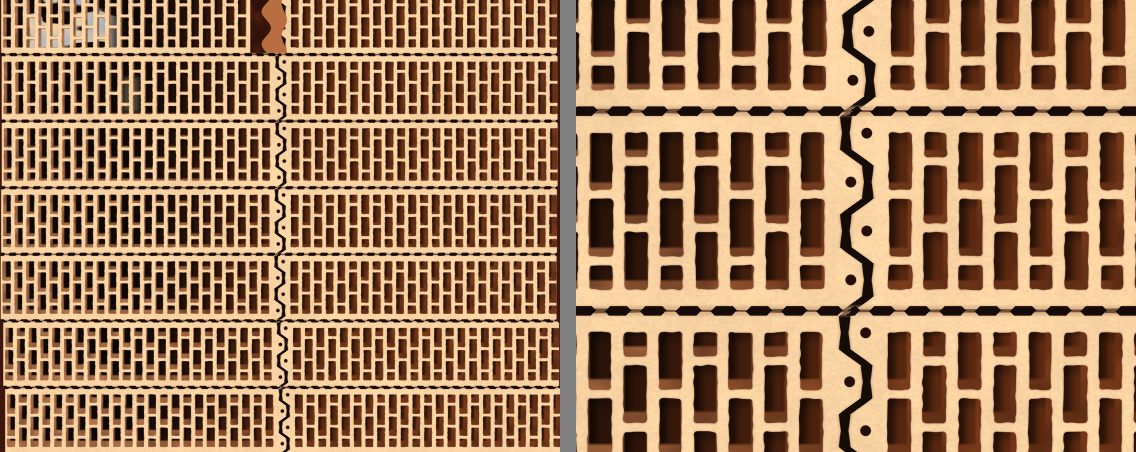
Left: the whole. Right: its middle third, enlarged.
Reproduce this pattern procedurally as a WebGL 1 fragment shader.

```glsl
precision highp float;
// Two stacks of hollow clay bricks seen end-on, in sunlight. Each brick is a
// grid of slots in staggered columns; the slot depth is shaded from an eye point,
// and a toothed seam and notched bed joints separate the bricks.

uniform vec2 u_resolution;

#define ROWS_VISIBLE 6.79
#define ROW_OFFSET 0.18
#define COLUMNS 23.0
#define PITCH 0.1765
#define SLOT_HALF_WIDTH 0.058
#define SLOT_SPAN 0.786
#define WEB 0.044
#define SEAM_X 4.214
#define EYE vec2(3.2, 0.8)
#define DEPTH 0.016
#define FACE vec3(0.98, 0.83, 0.64)
#define BROWN vec3(0.36, 0.16, 0.06)

const vec3 TAN = vec3(0.80, 0.64, 0.49);
const vec3 UMBER = vec3(0.24, 0.09, 0.05);
const vec3 BLACK = vec3(0.06, 0.03, 0.02);

float hash(vec2 p) {
  return fract(sin(dot(p, vec2(127.1, 311.7))) * 43758.545);
}

float noise(vec2 p) {
  vec2 i = floor(p), f = fract(p);
  f = f * f * (3.0 - 2.0 * f);
  return mix(mix(hash(i), hash(i + vec2(1, 0)), f.x),
             mix(hash(i + vec2(0, 1)), hash(i + vec2(1, 1)), f.x), f.y);
}

float roundBox(vec2 p, vec2 halfSize, float r) {
  vec2 d = abs(p) - halfSize + r;
  return length(max(d, 0.0)) + min(max(d.x, d.y), 0.0) - r;
}

float cover(float d, float aa) {
  return 1.0 - smoothstep(-aa, aa, d);
}

// Visible inside of a slot: far end, then the side wall and the floor.
vec3 slotInside(vec2 q, vec2 halfSize, vec2 p, float row, float aa) {
  float right = smoothstep(1.6, 5.0, p.x);
  vec3 far = mix(BLACK, BROWN, right);
  far = mix(far * 0.45, far, smoothstep(-0.9, 0.2, q.x / halfSize.x));
  far *= mix(0.7, 1.0, smoothstep(-1.0, -0.5, q.y / halfSize.y));

  // Sky and sunlit ground show through the upper left slots.
  float open = (1.0 - smoothstep(1.5, 1.9, p.x)) * step(row, 0.5);
  open *= smoothstep(0.45, 0.6, noise(p * vec2(4.0, 7.0) + 3.0));
  far = mix(far, mix(vec3(0.62, 0.70, 0.78), FACE, noise(p * 5.0)), open);
  float glint = cover(roundBox(p - vec2(1.97, 1.42), vec2(0.12, 0.26), 0.05), 0.06);
  far = mix(far, vec3(0.5, 0.47, 0.4), 0.5 * glint);

  vec2 shift = DEPTH * (EYE - p);
  float end = cover(roundBox(q - shift, halfSize, 0.01), aa + 0.006);
  vec3 wall = mix(vec3(0.62, 0.40, 0.26), vec3(0.42, 0.20, 0.09), right);
  wall *= 0.8 + 0.35 * noise(p * 9.0);
  return mix(wall, far, end);
}

void main() {
  float aa = 0.75 * ROWS_VISIBLE / u_resolution.y;
  vec2 p = gl_FragCoord.xy / u_resolution.y * ROWS_VISIBLE;
  p.y = ROWS_VISIBLE - p.y;

  float row = floor(p.y + ROW_OFFSET);
  float f = fract(p.y + ROW_OFFSET);
  float drift = 0.02 * (hash(vec2(row, 4.0)) - 0.5) + 0.065 * smoothstep(4.0, 6.0, row);

  // Toothed seam between the two stacks.
  float phase = 6.2832 * (f - 0.11) / 0.49;
  float seam = SEAM_X + drift - 0.055 * clamp(2.0 * cos(phase), -1.0, 1.0);
  float side = step(seam, p.x);
  float gap = abs(p.x - seam) - 0.019 * (1.0 + 0.6 * abs(sin(phase)));

  // Clay face with soft mottling and fine grain.
  float mottle = noise(p * 3.0) * 0.6 + noise(p * 22.0) * 0.4;
  vec3 color = FACE * (0.96 + 0.08 * mottle);
  color *= 0.98 + 0.04 * hash(floor(p * 70.0));

  // Slots: two long and one short per column, flipped in alternate columns.
  float firstX = mix(0.109, 4.432, side) + drift;
  float lastColumn = (row < 0.5 && side < 0.5) ? 20.0 : COLUMNS - 1.0;
  float column = clamp(floor((p.x - firstX) / PITCH + 0.5), 0.0, lastColumn);
  float period = (SLOT_SPAN + WEB) / 2.5;
  float offset = mod(column, 2.0) * 0.5 * period;
  float t = f - 0.5 + 0.5 * (SLOT_SPAN + WEB);
  float cell = clamp(floor((t + offset) / period), 0.0, 2.0);
  float top = max(cell * period - offset, 0.0);
  float bottom = min((cell + 1.0) * period - offset, SLOT_SPAN + WEB);
  vec2 q = vec2(p.x - firstX - column * PITCH, t - 0.5 * (top + bottom));
  float vary = hash(vec2(column + 31.0 * side, row * 3.0 + cell)) - 0.5;
  vec2 halfSize = vec2(SLOT_HALF_WIDTH + 0.006 * vary, 0.5 * (bottom - top - WEB));
  float slot = roundBox(q, halfSize, 0.017) + 0.007 * (noise(p * 28.0) - 0.5);
  color = mix(color, TAN, 0.6 * cover(slot - 0.004, 0.007));
  color = mix(color, slotInside(q, halfSize, p, row, aa), cover(slot, aa));

  // Toothed gap, with a small round hole in each tooth.
  float toothX = cos(phase) > 0.0 ? 0.05 : -0.03;
  float toothY = (fract(phase / 3.14159 + 0.5) - 0.5) * 0.245;
  float pin = length(vec2(p.x - SEAM_X - drift - toothX, toothY)) - 0.027;
  color = mix(color, UMBER * 0.6, cover(pin, aa));
  color = mix(color, TAN, 0.6 * cover(gap - 0.008, 0.01));
  color = mix(color, BLACK * 1.4, cover(gap, aa));

  // The shorter top left brick leaves a shaded recess beside its neighbour.
  if (row < 0.5) {
    float recess = max(3.76 - p.x, p.x - 4.27 + 0.04 * sin(phase));
    float flank = 4.0 + 0.07 * cos(phase) - p.x;
    vec3 shade = mix(UMBER * (0.6 + 0.7 * noise(p * 8.0)), vec3(0.72, 0.43, 0.25), cover(flank, aa));
    color = mix(color, shade, cover(recess, aa));
  }

  // Bed joints: a thin shadow line broken by wider notches.
  float bed = min(f, 1.0 - f);
  float notchX = abs(fract((p.x - firstX) / PITCH) - 0.5) * PITCH;
  float notch = max(bed - 0.024, notchX + bed - 0.066);
  float line = bed - 0.004 - 0.009 * noise(vec2(p.x * 6.0, floor(p.y + ROW_OFFSET + 0.5)));
  color = mix(color, TAN, 0.6 * cover(bed - 0.025, 0.012));
  color = mix(color, vec3(0.55, 0.39, 0.29) * 0.8, cover(line, aa));
  color = mix(color, BLACK * 1.5, cover(notch, aa));

  // Dark slivers beyond the outer ends of the stacks.
  float inside = min(p.x - 0.02 - drift, 8.37 + drift - p.x);
  color = mix(color, UMBER, cover(inside, aa));

  gl_FragColor = vec4(color, 1.0);
}
```
